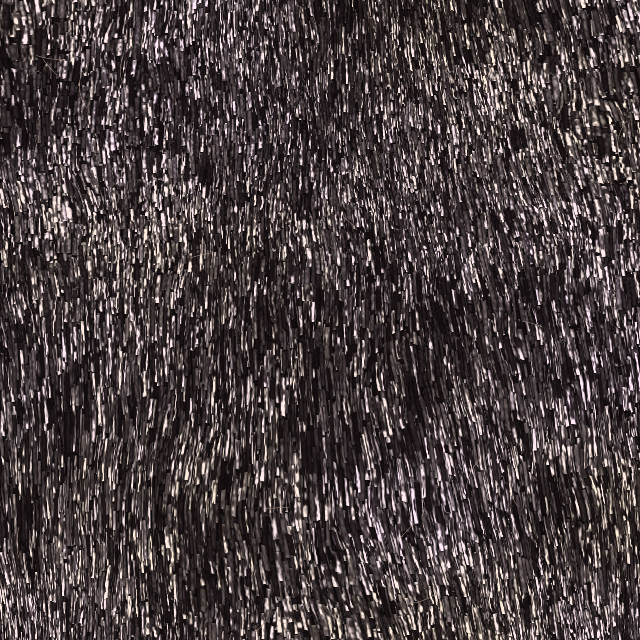
Give the GLSL for this texture, as a three.js fragment shader.

```glsl
varying vec2 vUv;

#define LAYERS 8
#define COLUMNS 72.0
#define ROWS 18.0
#define EDGE 0.0006
#define SHADOW 0.44
#define GLINT 1.6
#define FIBRES 18
#define TAU 6.2831853

const vec3 GAP_COLOR = vec3(0.095, 0.07, 0.08);
const vec3 BASE_LIFT = vec3(0.048, 0.021, 0.03);
const vec3 OCHRE_TINT = vec3(1.03, 0.98, 0.89);
const vec3 PINK_TINT = vec3(1.03, 0.96, 1.02);
const vec3 FIBRE_COLOR = vec3(0.66, 0.57, 0.51);

vec4 hash4(vec2 p) {
  vec4 q = fract(p.xyxy * vec4(0.1031, 0.1030, 0.0973, 0.1099));
  q += dot(q, q.wzxy + 33.33);
  return fract((q.xxyz + q.yzzw) * q.zywx);
}

float noise(vec2 p) {
  vec2 i = floor(p), f = fract(p);
  f = f * f * (3.0 - 2.0 * f);
  float low = mix(hash4(i).x, hash4(i + vec2(1.0, 0.0)).x, f.x);
  float high = mix(hash4(i + vec2(0.0, 1.0)).x, hash4(i + vec2(1.0, 1.0)).x, f.x);
  return mix(low, high, f.y);
}

// Coverage of a box from its signed distances per axis
float boxMask(vec2 d, vec2 soft) {
  vec2 m = 1.0 - smoothstep(-soft, soft, d);
  return m.x * m.y;
}

// Bends the canvas so that stalks lean right and shorten near the top
vec2 combField(vec2 p) {
  float lean = 0.08 - 0.1 * cos(TAU * (p.x - 0.28));
  float wobble = 0.018 * noise(p * vec2(7.0, 5.0)) + 0.008 * noise(p * vec2(24.0, 15.0) + 40.0);
  float crop = 0.042 * sin(TAU * (p.y - 0.78));
  return vec2(p.x + lean * (p.y - 0.5) + wobble, p.y + crop);
}

// Paints one layer of cut stalks over the color below
vec3 stalkLayer(vec3 below, vec2 p, float layer, float patchLight, float warmth) {
  vec2 grid = p * vec2(COLUMNS, ROWS) + vec2(layer * 0.377 + 20.0, 30.0);
  float column = floor(grid.x);
  grid.y += 9.0 * hash4(vec2(column, layer * 17.0 + 3.0)).x;
  vec2 id = vec2(column, floor(grid.y));
  vec4 shape = hash4(id + layer * vec2(131.0, 71.0));
  vec4 look = hash4(id + layer * vec2(57.0, 113.0) + 211.0);

  // Local frame: across runs -1 to 1, along runs upward from the cut tip
  vec2 cell = fract(grid);
  float halfWidth = mix(0.16, 0.28, shape.x);
  float stalkLength = mix(0.4, 0.92, shape.y);
  float center = 0.5 + 0.3 * (shape.z - 0.5) + 0.4 * (shape.w - 0.5) * (cell.y - 0.5);
  float across = (cell.x - center) / halfWidth;
  float along = cell.y - 0.07 + 0.05 * (look.w - 0.5) * across;
  vec2 d = vec2(abs(cell.x - center) - halfWidth, abs(along - 0.5 * stalkLength) - 0.5 * stalkLength);
  float stalk = boxMask(d, EDGE * vec2(COLUMNS, ROWS));

  // Soft shade beside and beneath the stalk
  vec2 shadeDistance = d + vec2(-0.06, -0.02);
  vec3 color = below * (1.0 - SHADOW * boxMask(shadeDistance, vec2(0.12, 0.05)));

  // Round body with a broken glossy streak
  float grit = noise(vec2(p.x * 400.0, p.y * 250.0) + layer * 19.0);
  float body = mix(0.05, 0.34, look.x * look.x) * (1.0 - 0.6 * min(across * across, 1.0));
  body *= 0.6 + 0.8 * grit;
  float streak = exp(-1.7 * (across + 0.12) * (across + 0.12));
  float flecks = noise(vec2(across * 1.4 + shape.x * 50.0, p.y * 115.0 + look.z * 60.0));
  float gloss = smoothstep(0.15, 0.88, look.y + 0.5 * (patchLight - 0.5));
  float fade = 1.0 - 0.45 * along / stalkLength;
  float tone = body + GLINT * gloss * streak * fade * smoothstep(0.22, 0.76, flecks) * (0.4 + 0.9 * grit);
  tone = min(tone * mix(0.7, 1.32, patchLight), 0.93);

  vec3 tint = mix(PINK_TINT, OCHRE_TINT, clamp(0.6 * look.z + warmth - 0.25, 0.0, 1.0));
  return mix(color, tone * tint + BASE_LIFT, stalk);
}

// A thin bowed strand lying loose on the surface
float fibreMask(vec2 p, float index) {
  vec4 r = hash4(vec2(index * 7.0 + 5.0, 91.0));
  float angle = TAU * r.z;
  vec2 q = p - r.xy;
  q = vec2(q.x * cos(angle) + q.y * sin(angle), q.y * cos(angle) - q.x * sin(angle));
  float reach = mix(0.012, 0.03, r.w);
  float bow = (r.w - 0.4) * 18.0 * q.x * q.x;
  return boxMask(vec2(abs(q.y - bow) - 0.0007, abs(q.x) - reach), vec2(EDGE));
}

void main() {
  vec2 p = combField(vUv);
  float patchLight = 0.55 * noise(vUv * 6.0 + 11.0) + 0.45 * noise(vUv * vec2(22.0, 15.0) + 70.0);
  patchLight = clamp(0.5 + 1.25 * (patchLight - 0.5), 0.0, 1.0);
  float warmth = noise(vUv * vec2(3.0, 5.0) + 120.0);

  vec3 color = GAP_COLOR;
  for (int i = 0; i < LAYERS; i++) {
    color = stalkLayer(color, p, float(i), patchLight, warmth);
  }
  for (int i = 0; i < FIBRES; i++) {
    color = mix(color, FIBRE_COLOR, 0.6 * fibreMask(vUv, float(i)));
  }
  gl_FragColor = vec4(color, 1.0);
}
```
